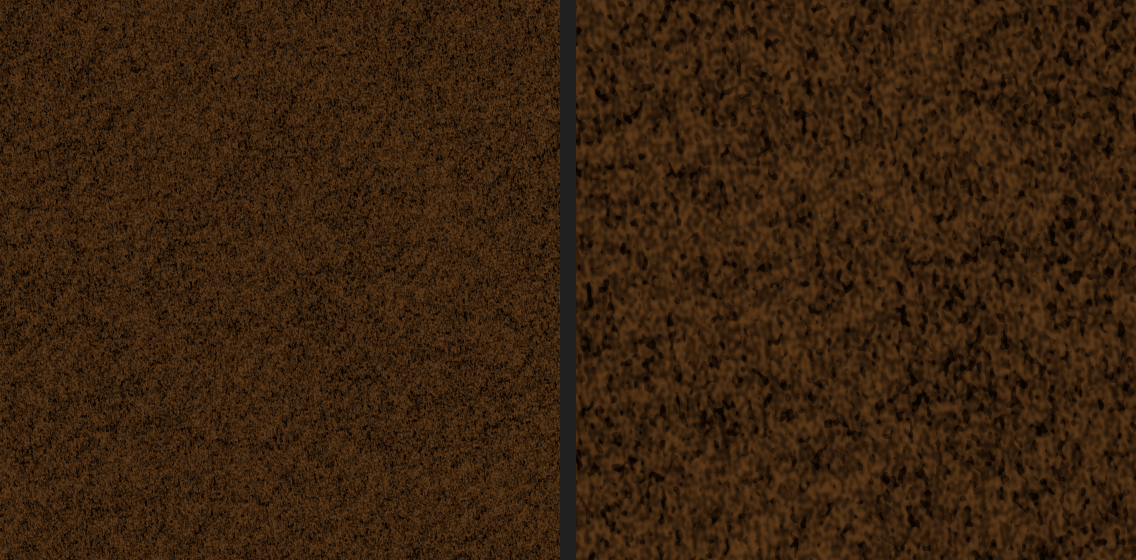
Left: the whole. Right: its middle third, enlarged.
Reproduce this texture procedurally as a WebGL 1 fragment shader.

```glsl
precision highp float;
// Dark brown soil: fine upright grains, soft crumbs and small ragged black pits.
uniform vec2 u_resolution;

float hash(vec2 cell) {
  vec3 p = fract(cell.xyx * vec3(0.1031, 0.1030, 0.0973));
  p += dot(p, p.yzx + 33.33);
  return fract((p.x + p.y) * p.z);
}

// Dot product of a random unit gradient at a lattice corner with the offset
float corner(vec2 cell, vec2 offset) {
  float angle = 6.28319 * hash(cell);
  return dot(vec2(cos(angle), sin(angle)), offset);
}

float gradientNoise(vec2 p) {
  vec2 i = floor(p), f = fract(p);
  vec2 w = f * f * f * (f * (f * 6.0 - 15.0) + 10.0);
  vec2 e = vec2(1.0, 0.0);
  return mix(
    mix(corner(i, f), corner(i + e.xy, f - e.xy), w.x),
    mix(corner(i + e.yx, f - e.yx), corner(i + e.xx, f - e.xx), w.x),
    w.y);
}

mat2 rotation(float angle) {
  float c = cos(angle), s = sin(angle);
  return mat2(c, -s, s, c);
}

void main() {
  vec2 uv = gl_FragCoord.xy / min(u_resolution.x, u_resolution.y);
  vec2 grainUv = rotation(0.12) * uv;
  vec2 slantUv = rotation(0.9) * uv;

  // Faint patches and crumbs that lean up to the right
  float patches = gradientNoise(uv * 6.3 + 11.7);
  float clumps = gradientNoise(slantUv * vec2(19.0, 31.0) + 31.3);
  float crumbs = gradientNoise(slantUv * vec2(47.0, 67.0) + 57.1);

  // Fine grains, slightly taller than wide, with firm edges
  float grains = gradientNoise(grainUv * vec2(149.0, 103.0) + 73.9);
  float dust = gradientNoise(grainUv * vec2(317.0, 229.0) + 97.3);
  float grit = smoothstep(-0.3, 0.3, grains + 0.5 * dust) - 0.5;

  // Small ragged pits, a little denser where the clumps are low
  float pitField = gradientNoise(grainUv * vec2(173.0, 113.0) + 143.7)
    + 0.6 * gradientNoise(grainUv * vec2(331.0, 241.0) + 211.1)
    - 0.22 * clumps - 0.12 * patches - 0.2 * crumbs;
  float pits = smoothstep(0.2, 0.36, pitField);

  float tone = 0.58 + 0.08 * patches + 0.15 * clumps + 0.35 * crumbs
    + 0.35 * grit + 0.55 * dust - 0.5 * pits;

  vec3 darkEarth = vec3(0.11, 0.06, 0.02);
  vec3 lightEarth = vec3(0.34, 0.21, 0.09);
  gl_FragColor = vec4(mix(darkEarth, lightEarth, clamp(tone, -0.3, 1.1)), 1.0);
}
```
